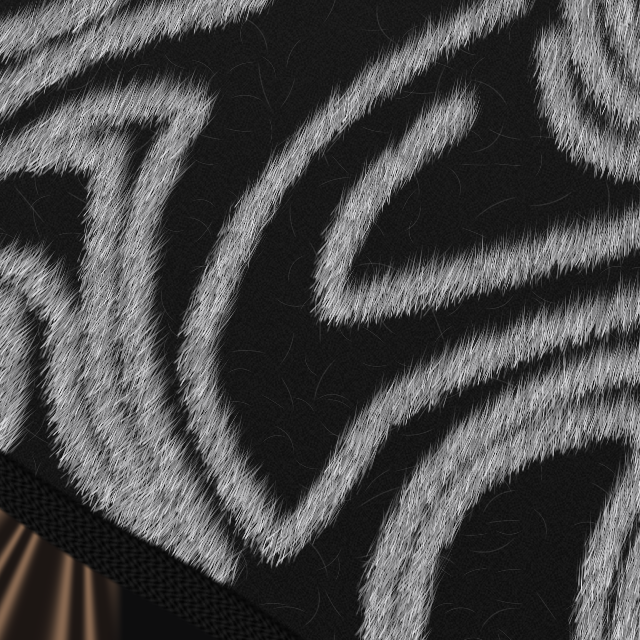
Write a Shadertoy shader that draws this texture.

```glsl
float hash(vec2 p) {
    p = fract(p * vec2(0.1031, 0.1137) + 0.071);
    p += dot(p, p.yx + 33.33);
    return fract((p.x + p.y) * p.x * 7.31);
}

// Distance to a quadratic curve, cut off early outside its bounding box
float curve(vec2 p, vec2 a, vec2 b, vec2 c) {
    vec2 away = max(min(a, min(b, c)) - p, p - max(a, max(b, c)));
    if (max(away.x, away.y) > 0.12) return 1.0;
    float dist = 1.0;
    vec2 start = a;
    for (int i = 1; i <= 7; i++) {
        float t = float(i) / 7.0;
        vec2 end = mix(mix(a, b, t), mix(b, c, t), t);
        vec2 seg = end - start, q = p - start;
        dist = min(dist, length(q - seg * clamp(dot(q, seg) / dot(seg, seg), 0.0, 1.0)));
        start = end;
    }
    return dist;
}

// Signed distance to the zebra bands
float bands(vec2 p) {
    float d = curve(p, vec2(-0.01, 0.93), vec2(0.08, 0.955), vec2(0.17, 1.01));
    d = min(d, curve(p, vec2(-0.01, 0.84), vec2(0.1, 0.93), vec2(0.4, 1.01)));
    d = min(d, curve(p, vec2(0.0, 0.52), vec2(0.025, 0.41), vec2(-0.005, 0.31)));
    // nested chevrons on the left
    for (float k = 0.0; k < 3.0; k++) {
        vec2 apex = vec2(0.3 - 0.13 * k, 0.83 - 0.02 * k - 0.054 * k * k);
        vec2 waist = vec2(0.208 - 0.055 * k, 0.557 - 0.05 * k);
        vec2 foot = vec2(0.345 - 0.05 * k, 0.11 + 0.03 * k);
        d = min(d, curve(p, apex - vec2(0.26, 0.07), apex + vec2(-0.16, 0.03), apex));
        d = min(d, curve(p, apex, waist + vec2(0.0, 0.13 - 0.03 * k), waist));
        d = min(d, curve(p, waist, waist - vec2(0.02, 0.2), foot));
    }
    // long central sweep
    d = min(d, 0.005 + curve(p, vec2(0.81, 1.0), vec2(0.52, 0.857), vec2(0.404, 0.68)));
    d = min(d, curve(p, vec2(0.404, 0.68), vec2(0.286, 0.49), vec2(0.31, 0.388)));
    d = min(d, curve(p, vec2(0.31, 0.388), vec2(0.34, 0.245), vec2(0.43, 0.15)));
    d = min(d, curve(p, vec2(0.43, 0.15), vec2(0.48, 0.165), vec2(0.573, 0.323)));
    d = min(d, curve(p, vec2(0.573, 0.323), vec2(0.65, 0.427), vec2(1.02, 0.525)));
    // inner hook
    d = min(d, curve(p, vec2(0.716, 0.818), vec2(0.6, 0.74), vec2(0.547, 0.648)));
    d = min(d, curve(p, vec2(0.547, 0.648), vec2(0.48, 0.518), vec2(0.547, 0.518)));
    d = min(d, curve(p, vec2(0.547, 0.518), vec2(0.7, 0.557), vec2(1.02, 0.642)));
    // corner cups and lower right arches
    for (float k = 0.0; k < 3.0; k++)
        d = min(d, curve(p, vec2(0.86 + 0.045 * k, 0.92 + 0.08 * k),
            vec2(0.853 + 0.055 * k, 0.753 + 0.09 * k), vec2(1.02, 0.745 + 0.065 * k)));
    for (float k = 0.0; k < 2.0; k++) {
        d = min(d, curve(p, vec2(1.02 - 0.05 * k, 0.435 - 0.09 * k),
            vec2(0.586 + 0.065 * k, 0.35 - 0.04 * k), vec2(0.586 + 0.045 * k, -0.02)));
        vec2 shift = vec2(0.05, -0.04) * k;
        d = min(d, curve(p, vec2(1.0, 0.245) + shift, vec2(0.925, 0.15) + shift, vec2(0.918, -0.04) + shift));
    }
    d = min(d, curve(p, vec2(0.97, 0.345), vec2(1.03, 0.335), vec2(1.0, 0.245)));
    return d - 0.021 - 0.002 * sin(p.x * 37.0 + 2.0 * sin(p.y * 41.0));
}

// Layers of tapered hairs, each kept only if its root lies in a band
vec3 addFur(vec3 color, vec2 p) {
    if (bands(p) > 0.085) return color;
    for (float i = 0.0; i < 9.0; i++) {
        float angle = 1.0 + 0.3 * sin(i * 2.4), lean = 0.45 * (p.x - 0.35);
        vec2 along = vec2(cos(angle), sin(angle)), across = vec2(along.y, -along.x);
        float v = dot(p, along), u = dot(p, across) + lean * v;
        u += 0.009 * sin(v * 13.0 + u * 19.0 + i) + 0.002 * sin(v * 47.0 + u * 31.0 + i * 3.0);
        vec2 grid = vec2(u * (150.0 + 12.0 * i), v * (15.0 + i)) + 40.0 + i * 57.0;
        grid.y += 9.0 * hash(vec2(floor(grid.x), i));
        vec2 id = floor(grid), f = fract(grid);
        float rnd = hash(id), tone = hash(id + 71.3);
        float rise = f.y / (15.0 + i);
        vec2 root = p - normalize(along - across * lean) * (rise - 0.014);
        float alive = smoothstep(0.007, -0.007, bands(root) + 0.02 * (rnd - 0.5));
        float side = abs(f.x - 0.5 - 0.25 * (rnd - 0.5) * f.y);
        float hair = smoothstep(0.5, 0.08, side / (1.0 - 0.6 * f.y));
        hair *= smoothstep(0.0, 0.12, f.y) * (1.0 - f.y * f.y);
        float shade = (0.44 + 0.5 * tone) * mix(0.72, 1.02, i / 8.0);
        color = mix(color, shade * vec3(0.995, 0.995, 1.005), 0.85 * hair * alive);
    }
    return color;
}

// Sparse curled fibres on the dark cloth
float strayHairs(vec2 p) {
    float sum = 0.0;
    for (float i = 0.0; i < 3.0; i++) {
        vec2 grid = p * (11.0 + 4.0 * i) + i * 23.7, id = floor(grid);
        float turn = 6.283 * hash(id), bend = hash(id + 9.1) - 0.5;
        vec2 q = mat2(cos(turn), sin(turn), -sin(turn), cos(turn)) * (fract(grid) - 0.5);
        float line = smoothstep(0.022, 0.0, abs(q.y - 2.0 * bend * q.x * q.x - 0.1 * bend));
        sum += line * smoothstep(0.48, 0.25, length(q)) * step(0.5, hash(id + 4.7));
    }
    return sum;
}

void mainImage(out vec4 fragColor, in vec2 fragCoord) {
    vec2 p = fragCoord / iResolution.y;

    // black knitted cloth
    float knit = sin(p.x * 870.0 + 3.0 * sin(p.y * 163.0)) * sin(p.y * 790.0 + 3.0 * sin(p.x * 187.0));
    float grain = hash(floor(p * 400.0));
    vec3 color = vec3(0.062 + 0.014 * knit + 0.03 * grain) + 0.02 * p.y * vec3(1.0, 0.99, 0.98);
    color += 0.09 * strayHairs(p);
    color = addFur(color, p);

    // ribbed hem
    float hem = p.y + 0.62 * p.x + 0.006 * sin(p.x * 14.0);
    float run = p.x - 0.62 * p.y;
    float stitch = sin(hem * 400.0) * sin(run * 330.0 + 2.0 * sin(hem * 200.0));
    vec3 rib = vec3(0.055 + 0.045 * stitch + 0.02 * grain) * smoothstep(0.305, 0.28, hem);
    color = mix(rib, color, smoothstep(0.29, 0.303, hem));

    // pleated sheer fabric under the hem
    float fan = atan(p.x - 0.13, 0.34 - p.y);
    float pleat = 0.5 + 0.5 * sin(fan * 31.0 + 1.5 * sin(fan * 13.0));
    vec3 sheer = mix(vec3(0.11, 0.085, 0.075), vec3(0.52, 0.4, 0.31), pleat * pleat);
    sheer = mix(sheer, vec3(0.05, 0.05, 0.055), smoothstep(0.165, 0.195, p.x));
    color = mix(sheer, color, smoothstep(0.2, 0.21, hem));

    fragColor = vec4(color, 1.0);
}
```
